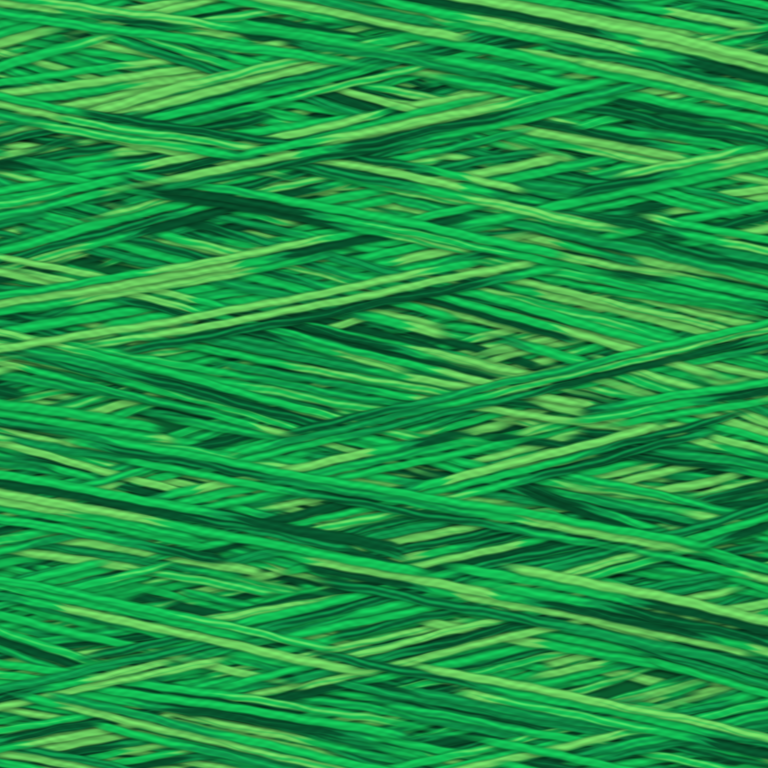
Reproduce this texture procedurally as a WebGL 2 fragment shader.

```glsl
#version 300 es
precision highp float;

uniform vec2 u_resolution;
out vec4 fragColor;

float hash(vec2 p) {
    vec3 q = fract(p.xyx * vec3(0.1031, 0.1030, 0.0973));
    q += dot(q, q.yzx + 33.33);
    return fract((q.x + q.y) * q.z);
}

// Space-dyed yarn: dark teal, mid green, emerald, lime
vec3 dyeColor(float t) {
    vec3 c = mix(vec3(0.03, 0.33, 0.18), vec3(0.06, 0.59, 0.30), smoothstep(0.08, 0.24, t));
    c = mix(c, vec3(0.08, 0.755, 0.34), smoothstep(0.26, 0.44, t));
    return mix(c, vec3(0.43, 0.83, 0.39), smoothstep(0.66, 0.80, t));
}

// Dye value along one strand: runs with gradual transitions
float dyeRun(float along, float seed) {
    float s = along * 3.6 + seed * 57.0;
    float cell = floor(s);
    float a = hash(vec2(cell, seed * 91.0));
    float b = hash(vec2(cell + 1.0, seed * 91.0));
    return mix(a, b, smoothstep(0.55, 1.0, s - cell));
}

void main() {
    vec2 p = gl_FragCoord.xy / u_resolution.y;
    const float strands = 82.0;
    float aa = max(0.19, 0.9 * strands / u_resolution.y);
    vec3 color = vec3(0.04, 0.36, 0.18);

    // Wound layers from back to front, alternating in direction
    for (int i = 0; i < 26; i++) {
        float layer = float(i);
        float depth = layer / 25.0;
        float side = mod(layer, 2.0) < 0.5 ? 1.0 : -1.0;
        float slope = side * (0.17 + 0.13 * hash(vec2(layer, 3.0)));
        float fan = 1.0 + 0.12 * sin(p.y * 8.0 + layer * 2.3);
        float bend = 0.003 * sin(p.x * 7.0 + layer * 1.7);
        float v = (p.y - slope * (p.x - 0.5) * fan + bend) * strands + layer * 37.3 + 200.0;
        float density = mix(0.50, 0.15, depth);

        for (int k = -1; k <= 1; k++) {
            float id = floor(v) + float(k);
            float bundle = hash(vec2(floor((id + layer) / 3.0), layer + 11.0));
            if (bundle > density) continue;

            float seed = hash(vec2(id, layer + 41.0));
            float wobble = 0.06 * sin(p.x * 31.0 + seed * 40.0) + 0.035 * sin(p.x * 127.0 + seed * 90.0);
            float d = v - id - 0.5 - 0.40 * (seed - 0.5) + wobble;

            // Strands dip under their neighbours, less often near the front
            float dip = sin(p.x * 8.0 + bundle * 300.0 + seed * 1.6) + 0.3 * sin(p.x * 19.0 + seed * 50.0);
            float reach = smoothstep(-0.2, 0.15, dip + 0.1 + 0.75 * depth);
            float radius = (0.40 + 0.15 * hash(vec2(id, layer + 73.0))) * mix(0.5, 1.0, reach);

            // Soft contact shadow on the yarn below
            color *= 1.0 - 0.26 * reach * (1.0 - smoothstep(radius - 0.1, radius + 0.45, abs(d + 0.10)));

            // Rounded strand with loose fibres and a slight twist
            float bulge = 1.0 - 0.17 * pow(abs(d - 0.06) / radius, 2.0);
            float fibre = sin(d * 10.0 + 1.8 * sin(p.x * 43.0 + seed * 60.0));
            float twist = sin(p.x * 290.0 + side * d * 7.0 + 2.0 * sin(p.x * 53.0 + seed * 30.0));
            float tint = dyeRun(p.x, seed) + 0.04 * fibre;
            vec3 yarn = dyeColor(tint) * max(bulge, 0.6) * (1.0 + 0.045 * fibre + 0.03 * twist);
            yarn *= mix(0.94, 1.03, depth);

            float cover = 1.0 - smoothstep(radius - aa, radius + aa, abs(d));
            color = mix(color, yarn, cover * reach);
        }
    }
    fragColor = vec4(clamp(color, 0.0, 1.0), 1.0);
}
```
